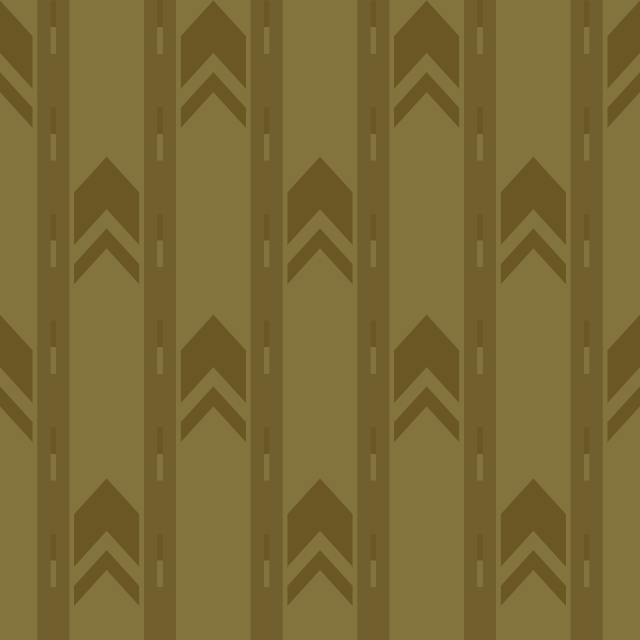
Write a WebGL 2 fragment shader that draws this pattern.

```glsl
#version 300 es
precision highp float;
// Six vertical road bands with dashed centre lines; between them, staggered
// double chevrons point upward. Bands and chevrons are distance functions on a
// 6 by 6 grid that wraps, so the tile continues across every edge.

uniform vec2 u_resolution;
out vec4 fragColor;

const float GRID = 6.0;
const int ROWS = 4;
const float TAU = 6.2831853;

const vec3 GROUND = vec3(0.514, 0.451, 0.237);
const vec3 ROAD = vec3(0.449, 0.373, 0.181);
const vec3 ARROW = vec3(0.416, 0.343, 0.136);

// Signed offset from a centre, repeated with the given period.
float wrapOffset(float value, float center, float period) {
    return (fract((value - center) / period + 0.5) - 0.5) * period;
}

// Signed distance to the interval from low to high, negative inside.
float intervalDistance(float value, float low, float high) {
    return abs(value - 0.5 * (low + high)) - 0.5 * (high - low);
}

// Coverage of a shape, softened over one pixel.
float coverage(float distanceToShape, float pixel) {
    return 1.0 - smoothstep(-0.5 * pixel, 0.5 * pixel, distanceToShape);
}

// Thick head and thin tail; the apex is at the origin and y points down.
float chevronDistance(vec2 p) {
    const float slope = 1.1;
    float depth = p.y - slope * abs(p.x);
    float head = intervalDistance(depth, 0.0, 0.492);
    float tail = intervalDistance(depth, 0.672, 0.859);
    float bands = min(head, tail) / length(vec2(slope, 1.0));
    return max(bands, abs(p.x) - 0.305);
}

// Apex height of a row, with a slight periodic drift from even spacing.
float rowApex(float row) {
    float phase = TAU * row / float(ROWS);
    float drift = 0.027 * (1.0 - cos(phase)) + 0.008 * sin(phase);
    return row * GRID / float(ROWS) - drift + 0.004;
}

// Distance to one dash of the centre line, repeated once per grid unit.
float dashDistance(vec2 p, float center) {
    float along = abs(wrapOffset(p.y, center, 1.0)) - 0.125;
    return max(abs(p.x) - 0.026, along);
}

void main() {
    vec2 uv = gl_FragCoord.xy / u_resolution;
    vec2 p = GRID * vec2(uv.x, 1.0 - uv.y);
    float pixel = GRID / min(u_resolution.x, u_resolution.y);

    // Road bands
    vec2 road = vec2(wrapOffset(p.x, 0.5, 1.0), p.y);
    vec3 color = mix(GROUND, ROAD, coverage(abs(road.x) - 0.15, pixel));

    // Centre line: a dark dash followed by a light one
    color = mix(color, ARROW, coverage(dashDistance(road, 0.13), pixel));
    color = mix(color, GROUND, coverage(dashDistance(road, 0.38), pixel));

    // Chevrons, alternating between even and odd lanes
    float chevrons = GRID;
    for (int i = 0; i < ROWS; i++) {
        float row = float(i);
        vec2 local = vec2(wrapOffset(p.x, mod(row, 2.0), 2.0),
                          wrapOffset(p.y, rowApex(row), GRID));
        chevrons = min(chevrons, chevronDistance(local));
    }
    color = mix(color, ARROW, coverage(chevrons, pixel));

    fragColor = vec4(color, 1.0);
}
```
